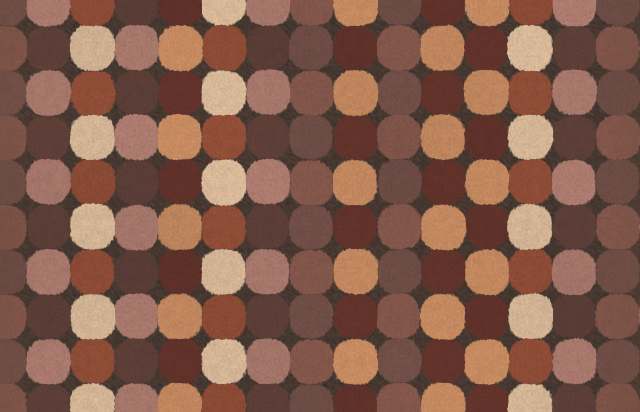
Reproduce this pattern procedurally as a Shadertoy shader.

```glsl
// Woven carpet of ragged round dots on a dark ground, 15 columns by 10 rows in view.
// Two colour sequences alternate down the rows; every dot is a slightly squared
// distance field frayed with gradient noise, and the pile adds fine grain and streaks.

const vec2 PITCH = vec2(0.1063, 0.1086);   // dot spacing, canvas height = 1
const vec2 FIRST = vec2(0.012, 0.008);     // first dot, measured from top left
const vec3 GROUND = vec3(0.270, 0.218, 0.190);

// Yarns from dark to light
const vec3 YARN[8] = vec3[8](
    vec3(0.355, 0.240, 0.213),  // umber
    vec3(0.375, 0.195, 0.165),  // oxblood
    vec3(0.430, 0.300, 0.272),  // mauve
    vec3(0.500, 0.330, 0.285),  // rose brown
    vec3(0.550, 0.295, 0.210),  // rust
    vec3(0.655, 0.467, 0.420),  // pink
    vec3(0.760, 0.530, 0.370),  // apricot
    vec3(0.825, 0.705, 0.580)); // cream
const int EVEN_ROW[16] = int[16](2, 5, 4, 0, 1, 7, 5, 3, 6, 2, 1, 6, 4, 5, 2, 0);
const int ODD_ROW[16] = int[16](3, 0, 7, 5, 6, 4, 0, 2, 1, 3, 6, 1, 7, 0, 3, 5);

vec2 hash2(vec2 p) {
    vec3 q = fract(p.xyx * vec3(0.1031, 0.1030, 0.0973));
    q += dot(q, q.yzx + 33.33);
    return fract((q.xx + q.yz) * q.zy) * 2.0 - 1.0;
}

// Gradient noise, roughly -0.7 to 0.7
float gradientNoise(vec2 p) {
    vec2 i = floor(p), f = p - i;
    vec2 u = f * f * f * (f * (f * 6.0 - 15.0) + 10.0);
    vec2 e = vec2(0.0, 1.0);
    float a = dot(hash2(i), f);
    float b = dot(hash2(i + e.yx), f - e.yx);
    float c = dot(hash2(i + e.xy), f - e.xy);
    float d = dot(hash2(i + e.yy), f - e.yy);
    return mix(mix(a, b, u.x), mix(c, d, u.x), u.y);
}

int yarnAt(vec2 cell) {
    int column = clamp(int(cell.x), 0, 15);
    return (int(cell.y) & 1) == 0 ? EVEN_ROW[column] : ODD_ROW[column];
}

// Signed distance to one frayed dot, in grid cells; lighter yarns spread wider
float dotDistance(vec2 grid, vec2 cell, int yarn) {
    vec2 jitter = hash2(cell + 40.0);
    vec2 q = abs(grid - cell - 0.018 * jitter);
    float body = pow(pow(q.x, 2.35) + pow(q.y, 2.35), 1.0 / 2.35);
    vec2 seed = grid + cell * 7.3 + 60.0;
    float fray = 0.035 * gradientNoise(seed * 3.0)
               + 0.045 * gradientNoise(seed * vec2(17.0, 11.0));
    return body - 0.500 - 0.003 * float(yarn) + fray;
}

vec3 dotColour(vec2 cell, int yarn) {
    return YARN[yarn] * (1.0 + 0.025 * hash2(cell + 90.0).x);
}

// Ground with slanted dark and light threads
vec3 groundColour(vec2 p) {
    vec2 slant = vec2(p.x + 0.7 * p.y, p.y - 0.7 * p.x);
    return GROUND * (1.0 + 0.28 * gradientNoise(slant * vec2(55.0, 150.0) + 200.0));
}

// Brightness factor of the tufted pile
float pile(vec2 p) {
    float grain = gradientNoise(p * vec2(170.0, 150.0) + 300.0);
    float mottle = gradientNoise(p * 45.0 + 100.0);
    return 1.0 + 0.10 * grain + 0.05 * mottle;
}

void mainImage(out vec4 fragColor, in vec2 fragCoord) {
    vec2 uv = fragCoord / iResolution.xy;
    vec2 p = vec2(fragCoord.x, iResolution.y - fragCoord.y) / iResolution.y;
    vec2 grid = (p - FIRST) / PITCH;
    float soft = 0.9 / (iResolution.y * PITCH.y) + 0.006;

    // Keep the two deepest dots so that touching edges can be blended
    float best = 9.0, second = 9.0;
    vec3 bestColour = GROUND, secondColour = GROUND;
    for (int y = -1; y <= 1; y++)
    for (int x = -1; x <= 1; x++) {
        vec2 cell = floor(grid + 0.5) + vec2(x, y);
        int yarn = yarnAt(cell);
        float d = dotDistance(grid, cell, yarn);
        vec3 colour = dotColour(cell, yarn);
        if (d < best) {
            second = best;
            secondColour = bestColour;
            best = d;
            bestColour = colour;
        } else if (d < second) {
            second = d;
            secondColour = colour;
        }
    }
    vec3 dots = mix(secondColour, bestColour, smoothstep(-soft, soft, second - best));
    float cover = 1.0 - smoothstep(-soft, soft, best);
    vec3 colour = mix(groundColour(p), dots, cover) * pile(p);

    // Worn, faded side edges and a slight unevenness of light
    float sideWear = smoothstep(0.44, 0.5, abs(uv.x - 0.5));
    colour = mix(colour, vec3(0.42, 0.29, 0.24), 0.22 * sideWear);
    colour *= 1.0 + 0.04 * gradientNoise(p * 2.5 + 20.0);
    fragColor = vec4(colour, 1.0);
}
```
